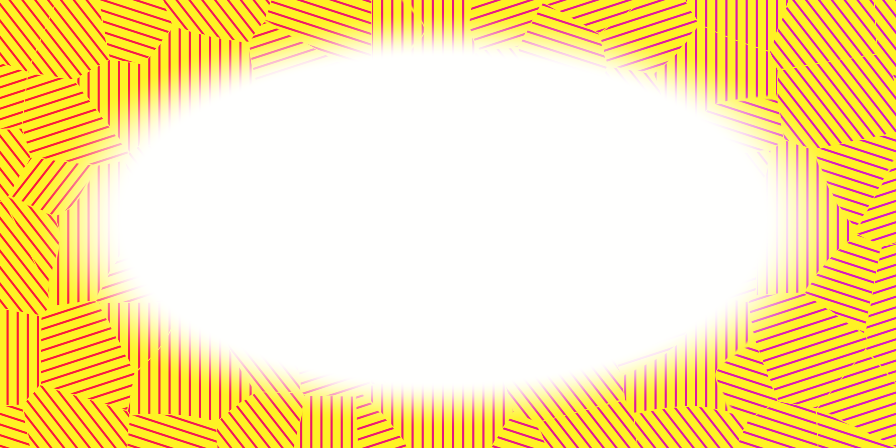
Reproduce this background procedurally as a Shadertoy shader.

```glsl
// Yellow patchwork of red-to-magenta hatching around a soft white ellipse.

const vec3 YELLOW = vec3(1.00, 0.95, 0.14);
const vec3 RED = vec3(0.99, 0.09, 0.21);
const vec3 MAGENTA = vec3(0.84, 0.09, 0.78);
const vec3 WHITE = vec3(1.0, 1.0, 0.995);

// Lengths are in canvas heights, measured from the canvas middle.
const vec2 CENTER = vec2(-0.010, 0.010);
const vec2 ELLIPSE_RADII = vec2(0.73, 0.37);
const vec2 RING_RADII = vec2(0.80, 0.44);
const float PATCH_SIZE = 0.19;
const float LINE_SPACING = 0.0226;
const float LINE_WIDTH = 0.0047;
const float VERTICAL = 90.0;

vec3 hash32(vec2 p) {
    vec3 q = fract(p.xyx * vec3(0.1031, 0.1030, 0.0973));
    q += dot(q, q.yxz + 33.33);
    return fract((q.xxy + q.yzz) * q.zyx);
}

// Hatching angle in degrees: mostly shallow or steeply falling.
float hatchAngle(float pick) {
    if (pick < 0.28) return 18.0;
    if (pick < 0.56) return -18.0;
    if (pick < 0.86) return -52.0;
    if (pick < 0.92) return 52.0;
    return VERTICAL;
}

// Keeps the nearest distance, the second nearest, and the nearest site's angle.
vec3 addSite(vec3 nearest, float dist, float angle) {
    if (dist < nearest.x) return vec3(dist, nearest.x, angle);
    return vec3(nearest.x, min(nearest.y, dist), nearest.z);
}

vec3 findPatch(vec2 p) {
    vec3 nearest = vec3(10.0, 10.0, 0.0);

    // Scattered patches on a jittered grid
    vec2 cell = floor(p / PATCH_SIZE);
    for (int y = -2; y <= 2; y++) {
        for (int x = -2; x <= 2; x++) {
            vec2 id = cell + vec2(x, y);
            vec3 rnd = hash32(id + 57.0);
            vec2 site = (id + 0.1 + 0.8 * rnd.xy) * PATCH_SIZE;
            nearest = addSite(nearest, distance(p, site), hatchAngle(rnd.z));
        }
    }

    // Upright patches at eight even steps around the ellipse
    for (int i = 0; i < 8; i++) {
        float turn = radians(45.0 * float(i));
        vec2 site = CENTER + vec2(0.0, -0.02) + RING_RADII * vec2(cos(turn), sin(turn));
        float dist = max(distance(p, site) - 0.035, 0.0);
        nearest = addSite(nearest, dist, VERTICAL);
    }
    return nearest;
}

// Coverage of evenly spaced parallel lines
float hatch(vec2 p, float angle, float pixel) {
    float a = radians(angle);
    float across = dot(p, vec2(-sin(a), cos(a)));
    float dist = abs(fract(across / LINE_SPACING) - 0.5) * LINE_SPACING;
    return 1.0 - smoothstep(-0.5 * pixel, 0.5 * pixel, dist - 0.5 * LINE_WIDTH);
}

void mainImage(out vec4 fragColor, in vec2 fragCoord) {
    vec2 p = (fragCoord - 0.5 * iResolution.xy) / iResolution.y;
    float pixel = 1.0 / iResolution.y;

    // Hatched patches with softened seams
    vec3 nearest = findPatch(p);
    float seam = smoothstep(0.0, 1.5 * pixel, nearest.y - nearest.x);
    float lines = hatch(p, nearest.z, pixel) * seam;
    vec3 lineColor = mix(RED, MAGENTA, fragCoord.x / iResolution.x);
    vec3 color = mix(YELLOW, lineColor, lines);

    // White ellipse fading outward
    float reach = length((p - CENTER) / ELLIPSE_RADII);
    color = mix(WHITE, color, smoothstep(0.98, 1.27, reach));

    fragColor = vec4(color, 1.0);
}
```
